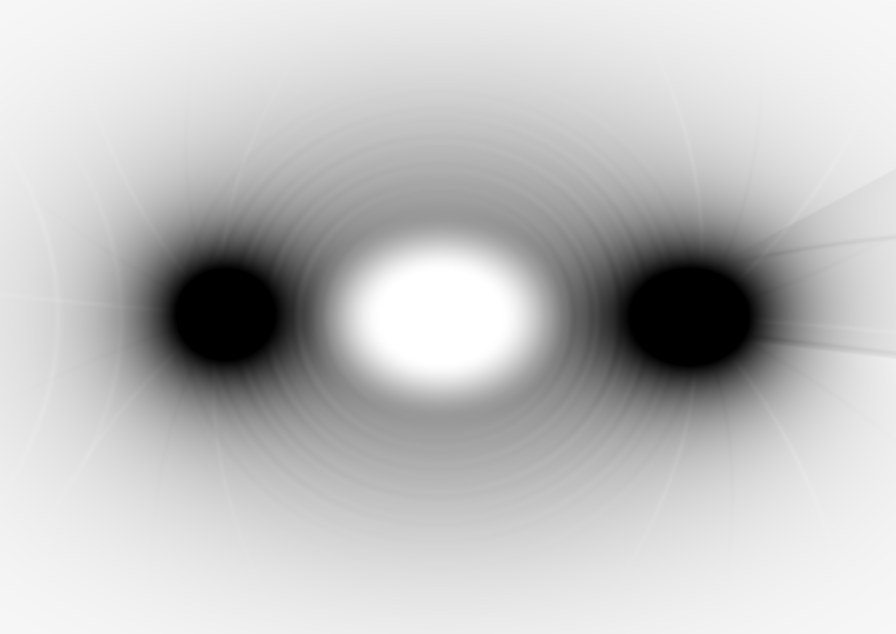
Write a WebGL 2 fragment shader that draws this background.

```glsl
#version 300 es
precision highp float;
// Draws a white oval glow between two dark lobes, with faint rings and curved filaments.

uniform vec2 u_resolution;
out vec4 outColor;

const vec2 GLOW_CENTER = vec2(-0.011, 0.0);
const vec2 LEFT_LOBE = vec2(-0.358, 0.004);
const vec2 RIGHT_LOBE = vec2(0.39, 0.0);

// Darkness of a soft lobe that falls off from its center.
float lobe(vec2 p, vec2 center, vec2 radius, float strength) {
    return strength * exp(-pow(length((p - center) / radius), 1.5));
}

// Soft line of the given width at signed distance d.
float softLine(float d, float width) {
    return exp(-d * d / (width * width));
}

// Coordinates along and across a ray leaving the origin.
vec2 rayFrame(vec2 p, float angle) {
    vec2 dir = vec2(cos(angle), sin(angle));
    return vec2(dot(p, dir), dir.x * p.y - dir.y * p.x);
}

// Fan of bent filaments leaving a lobe; p.x points outward.
float filaments(vec2 p, float phase) {
    float sum = 0.0;
    for (int i = 0; i < 9; i++) {
        float angle = -1.5 + 0.36 * float(i) + phase;
        vec2 q = rayFrame(p, angle);
        float d = q.y - 0.9 * sin(angle) * q.x * q.x;
        float fade = smoothstep(0.03, 0.12, q.x) * (1.0 - smoothstep(0.2, 0.45, q.x));
        float tone = mod(float(i), 2.0) < 0.5 ? 1.0 : -0.6;
        sum += tone * fade * softLine(d, 0.004);
    }
    return sum;
}

// Layered sine ripples around the glow, strongest toward its sides.
float ripples(vec2 p) {
    float r = length(p * vec2(0.93, 1.0));
    float wave = sin(r * 280.0) + 0.6 * sin(r * 437.0 + p.x * 9.0)
               + 0.5 * sin(length(p * vec2(0.86, 1.0)) * 171.0);
    float band = smoothstep(0.12, 0.22, r) * (1.0 - smoothstep(0.28, 0.46, r));
    float side = p.x * p.x / (r * r + 0.001);
    return wave * band * mix(0.003, 0.010, side);
}

// Shallow folds that bulge toward the left lobe.
float folds(vec2 p) {
    float sum = 0.0;
    for (int i = 0; i < 2; i++) {
        float x = -0.515 - 0.1 * float(i) - 1.1 * p.y * p.y;
        sum += softLine(p.x - x, 0.005);
    }
    return sum * (1.0 - smoothstep(0.1, 0.32, abs(p.y)));
}

// Brightness change of the wedge opening to the right of a lobe.
float wedge(vec2 p) {
    vec2 upper = rayFrame(p - vec2(0.0, 0.065), 0.49);
    vec2 lower = rayFrame(p - vec2(0.02, -0.03), -0.12);
    vec2 rib = rayFrame(p - vec2(0.08, 0.09), 0.21);
    float below = smoothstep(-0.003, 0.003, -upper.y) * exp(min(upper.y, 0.0) * 14.0);
    float under = smoothstep(-0.003, 0.003, -lower.y) * exp(min(lower.y, 0.0) * 12.0);
    float reach = smoothstep(0.03, 0.15, p.x);
    float ribShade = softLine(rib.y + 0.25 * rib.x * rib.x, 0.004);
    float seam = softLine(lower.y - 0.008, 0.004);
    return reach * (0.05 * under - 0.04 * below - 0.04 * ribShade - 0.04 * seam);
}

void main() {
    vec2 p = (gl_FragCoord.xy - 0.5 * u_resolution) / u_resolution.y;
    vec2 c = p - GLOW_CENTER;

    // Wide gray halo and the two dark lobes
    float dark = 0.025 + 0.48 * exp(-dot(c * c, vec2(0.4, 1.0)) / 0.109);
    dark += lobe(p, LEFT_LOBE, vec2(0.105, 0.1), 1.25);
    dark += lobe(p, RIGHT_LOBE, vec2(0.12, 0.1), 1.4);
    float shade = 1.0 - dark;

    // Faint structure
    vec2 leftward = (p - LEFT_LOBE) * vec2(-1.0, 1.0);
    float detail = ripples(c) + wedge(p - RIGHT_LOBE) + 0.018 * folds(p);
    detail += 0.022 * filaments(p - RIGHT_LOBE, 0.0);
    detail += 0.016 * filaments(leftward, 0.13);
    shade = max(shade + detail * smoothstep(-0.05, 0.3, shade), 0.0);

    // Bright oval core
    float oval = length(c * vec2(0.75, 1.0));
    float glow = 1.0 - smoothstep(0.07, 0.165, oval);
    shade = mix(shade, 1.0, glow);

    outColor = vec4(vec3(clamp(shade, 0.0, 1.0)), 1.0);
}
```
